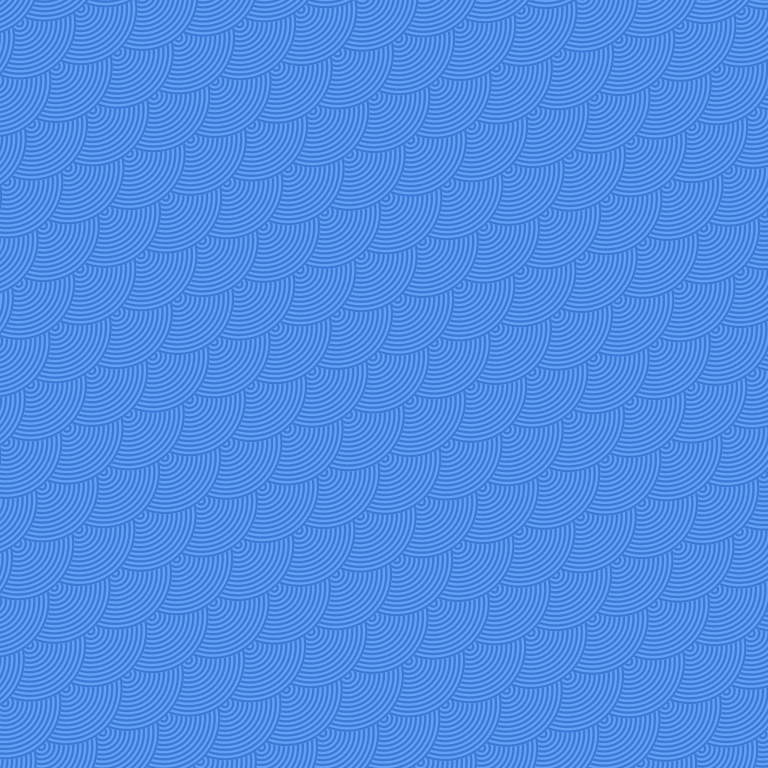
Give the GLSL for this pattern, as a Shadertoy shader.

```glsl
const float SCALE_RADIUS = 0.074;     // in canvas heights
const float ROW_REPEAT = 1.972;       // spacing within a row, in radii
const float RING_COUNT = 12.0;
const float TILT = 0.698;             // 40 degrees
const vec2 ANCHOR = vec2(0.438, 0.592);
const vec3 DARK_BLUE = vec3(0.225, 0.475, 0.837);
const vec3 LIGHT_BLUE = vec3(0.395, 0.635, 0.965);

// x runs along a row of scales, y points to their rounded ends
vec2 toScaleSpace(vec2 uv, vec2 anchor, float angle, float radius) {
    vec2 d = (uv - anchor) / radius;
    float c = cos(angle), s = sin(angle);
    return vec2(dot(d, vec2(c, s)), dot(d, vec2(s, -c)));
}

// Nearest centre in a row; odd rows shift by half a repeat
vec2 nearestCentre(vec2 p, float row, float repeat) {
    float shift = 0.5 * mod(row, 2.0);
    float column = floor(p.x / repeat - shift + 0.5) + shift;
    return vec2(column * repeat, row * 0.5);
}

// Alternating bands: light at the centre, dark at the rim
float ringLight(float radius, float count, float pixel) {
    float fromLight = abs(fract(radius * count + 0.25) - 0.5);
    float blur = min(0.78 * pixel * count, 0.25);
    return 1.0 - smoothstep(0.25 - blur, 0.25 + blur, fromLight);
}

float discCoverage(float radius, float pixel) {
    return 1.0 - smoothstep(1.0 - 0.75 * pixel, 1.0 + 0.75 * pixel, radius);
}

void mainImage(out vec4 fragColor, in vec2 fragCoord) {
    float pixel = 1.0 / (iResolution.y * SCALE_RADIUS);
    vec2 p = toScaleSpace(fragCoord / iResolution.y, ANCHOR, TILT, SCALE_RADIUS);
    float firstRow = floor(2.0 * p.y);

    // Paint rows from the lowest layer to the topmost
    float light = 0.0;
    for (int i = 3; i >= -3; i--) {
        vec2 centre = nearestCentre(p, firstRow + float(i), ROW_REPEAT);
        float radius = length(p - centre);
        light = mix(light, ringLight(radius, RING_COUNT, pixel), discCoverage(radius, pixel));
    }

    fragColor = vec4(mix(DARK_BLUE, LIGHT_BLUE, light), 1.0);
}
```
